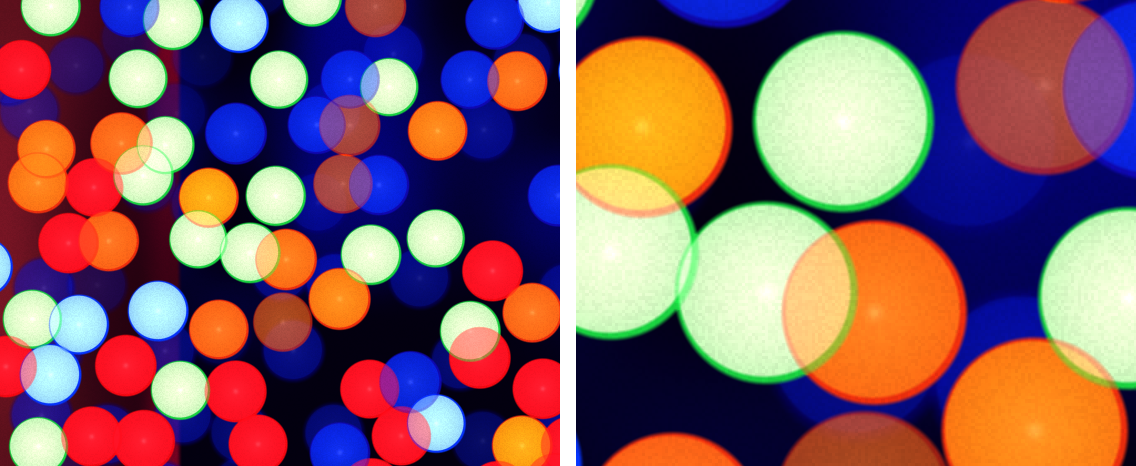
Left, the full canvas; right, a detail of the centre.
Give the GLSL for this background, as a Shadertoy shader.

```glsl
struct Lamp { vec3 core; vec3 rim; float opacity; };

vec3 hash3(vec2 p) {
    vec3 q = fract(p.xyx * vec3(0.1031, 0.1030, 0.0973));
    q += dot(q, q.yxz + 33.33);
    return fract((q.xxy + q.yzz) * q.zyx);
}

float valueNoise(vec2 p) {
    vec2 cell = floor(p), f = fract(p);
    f = f * f * (3.0 - 2.0 * f);
    float low = mix(hash3(cell).x, hash3(cell + vec2(1, 0)).x, f.x);
    float high = mix(hash3(cell + vec2(0, 1)).x, hash3(cell + vec2(1, 1)).x, f.x);
    return mix(low, high, f.y);
}

// Red lamps gather near the bottom; the rest share the remaining range.
Lamp brightLamp(float pick, float tint, float height) {
    float redShare = mix(0.44, 0.08, smoothstep(0.1, 0.65, height));
    if (pick < redShare)
        return Lamp(vec3(1.0, 0.07, 0.14), vec3(0.95, 0.03, 0.07), 1.0);
    float rest = (pick - redShare) / (1.0 - redShare);
    if (rest < 0.27) {
        vec3 amber = mix(vec3(1.0, 0.42, 0.10), vec3(1.0, 0.68, 0.06), tint * tint);
        return Lamp(amber, vec3(0.93, 0.18, 0.05), tint < 0.1 ? 0.65 : 1.0);
    }
    if (rest < 0.47)
        return Lamp(vec3(0.92, 1.0, 0.82), vec3(0.10, 0.82, 0.25), 1.0);
    if (rest < 0.64)
        return Lamp(vec3(0.70, 0.96, 1.0), vec3(0.02, 0.20, 0.98), 1.0);
    if (rest < 0.73)
        return Lamp(vec3(0.03, 0.16, 0.95), vec3(0.06, 0.03, 0.72), 0.9);
    if (rest < 0.75)
        return Lamp(vec3(1.0, 0.0, 0.38), vec3(1.0, 0.02, 0.2), 1.0);
    return Lamp(vec3(0), vec3(0), 0.0);
}

Lamp faintLamp(float pick, float tint) {
    float opacity = step(0.35, pick) * mix(0.3, 0.9, tint);
    return Lamp(vec3(0.02, 0.07, 0.80), vec3(0.02, 0.0, 0.55), opacity);
}

// q is the offset from the centre in radii; the fringe thickens at lower right.
vec3 shadeLamp(Lamp lamp, vec2 q) {
    float rho = length(q);
    float fringe = smoothstep(0.92, 0.97, length(q + vec2(0.02, -0.02)));
    vec3 face = mix(lamp.core, lamp.rim, 0.22 * min(rho * rho * rho, 1.0));
    face += 0.12 * exp(-150.0 * rho * rho) + 0.04 * exp(-5.0 * rho * rho);
    return mix(face, lamp.rim, fringe);
}

// Staggered, jittered discs: average colour in rgb, coverage in alpha.
vec4 lampLayer(vec2 uv, float pitch, float seed, float softness, bool faint) {
    vec3 sum = vec3(0);
    float cover = 0.0;
    vec2 p = uv / pitch;
    for (int j = -1; j <= 1; j++) {
        float row = floor(p.y) + float(j);
        float stagger = 0.5 * mod(row, 2.0);
        for (int i = -1; i <= 1; i++) {
            vec2 cell = vec2(floor(p.x - stagger) + float(i), row);
            vec3 place = hash3(cell + seed);
            vec3 look = hash3(cell + seed + 71.0);
            vec2 jitter = 0.6 * (place.xy - 0.5);
            vec2 centre = pitch * (cell + 0.5 + vec2(stagger, 0.0) + jitter);
            float radius = mix(0.062, 0.067, place.z);
            Lamp lamp = brightLamp(look.x, look.y, centre.y);
            if (faint) lamp = faintLamp(look.x, look.y);
            vec2 offset = uv - centre;
            float mask = 1.0 - smoothstep(-softness, softness, length(offset) - radius);
            float weight = mask * lamp.opacity;
            sum += weight * shadeLamp(lamp, offset / radius);
            cover += weight;
        }
    }
    float overlapGain = 1.0 + 0.12 * clamp(cover - 1.0, 0.0, 1.0);
    return vec4(overlapGain * sum / max(cover, 0.001), min(cover, 1.0));
}

vec3 backdrop(vec2 uv) {
    // Night with blue haze, stronger towards the top
    float haze = smoothstep(0.35, 0.85, valueNoise(uv * 4.0 + 9.0));
    vec3 night = vec3(0.01, 0.0, 0.06);
    night += vec3(0.0, 0.01, 0.42) * haze * smoothstep(0.1, 0.7, uv.y);

    // Red curtain at the left, ending in a brighter vertical strip
    float ends = smoothstep(0.1, 0.5, abs(uv.y - 0.5));
    float cloud = valueNoise(uv * vec2(5.0, 3.0) + 3.0);
    vec3 curtain = mix(vec3(0.40, 0.07, 0.12), vec3(0.19, 0.01, 0.08), smoothstep(0.0, 0.3, uv.x));
    curtain *= 0.65 + 0.7 * cloud;
    float strip = smoothstep(0.29, 0.36, uv.x);
    curtain += vec3(0.30, 0.0, 0.06) * strip * (0.3 + 0.7 * ends);
    return mix(curtain, night, smoothstep(0.378, 0.392, uv.x));
}

void mainImage(out vec4 fragColor, in vec2 fragCoord) {
    vec2 uv = fragCoord / iResolution.y;
    float edge = max(0.0022, 0.8 / iResolution.y);

    vec3 colour = backdrop(uv);
    vec4 faint = lampLayer(uv, 0.16, 17.0, 0.007, true);
    colour = mix(colour, faint.rgb, 0.75 * faint.a);
    vec4 bright = lampLayer(uv, 0.13, 5.0, edge, false);
    colour = mix(colour, bright.rgb, bright.a);

    // Fine grain, following the brightness
    float grain = hash3(floor(uv * 420.0)).x - 0.5;
    colour *= 1.0 + 0.07 * grain;
    fragColor = vec4(clamp(colour, 0.0, 1.0), 1.0);
}
```
